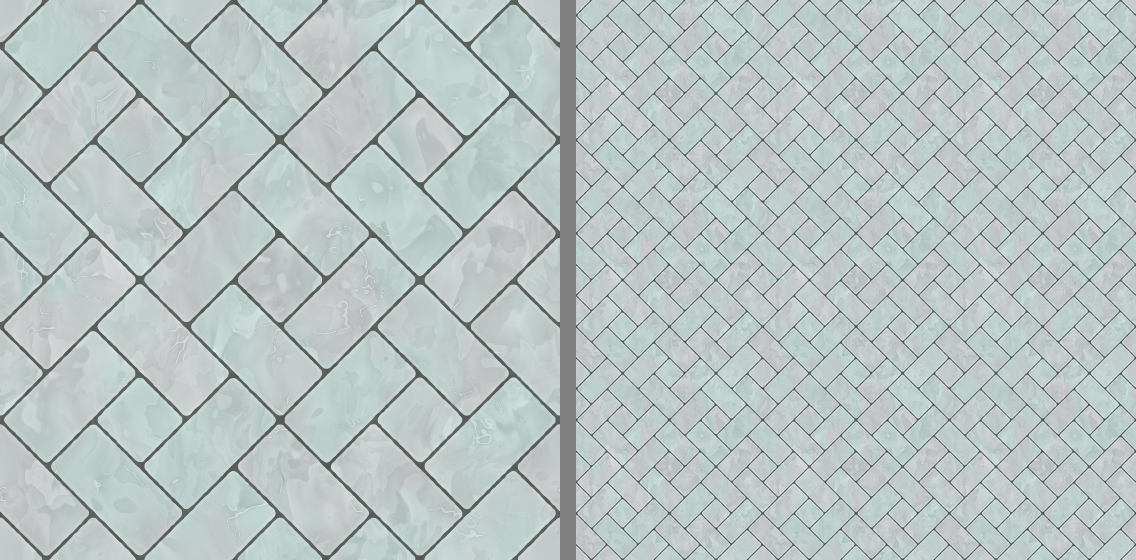
Left: one tile. Right: repeated 3 by 3.
A Shadertoy shader for this texture:

```glsl
const float GRID = 12.0;          // half-diagonals of a unit cell across the canvas
const float BLOCK = 3.0;          // pinwheel block side, in cells
const float GROUT_HALF = 0.022;   // half joint width, in cells
const float CORNER = 0.085;       // tile corner radius
const float RAGGED = 0.012;       // joint edge roughness
const float STROKE = 0.075;       // contrast of the painted strokes
const float STREAK = 0.05;        // contrast of the vertical streaks
const float TILE_SHADE = 0.025;   // brightness spread between tiles
const vec3 MINT = vec3(0.737, 0.812, 0.801);
const vec3 GREY = vec3(0.765, 0.779, 0.782);
const vec3 FLECK = vec3(0.88, 0.92, 0.91);
const vec3 GROUT_DARK = vec3(0.29, 0.31, 0.29);
const vec3 GROUT_LIGHT = vec3(0.40, 0.42, 0.40);

float hash(vec3 p) {
    p = fract(p * 0.1031);
    p += dot(p, p.zyx + 31.32);
    return fract((p.x + p.y) * p.z);
}

// Value noise that wraps over the unit square
float noise(vec2 uv, vec2 period, float seed) {
    vec2 x = uv * period;
    vec2 i = floor(x);
    vec2 f = x - i;
    f = f * f * (3.0 - 2.0 * f);
    vec2 a = mod(i, period);
    vec2 b = mod(i + 1.0, period);
    return mix(mix(hash(vec3(a, seed)), hash(vec3(b.x, a.y, seed)), f.x),
               mix(hash(vec3(a.x, b.y, seed)), hash(vec3(b, seed)), f.x), f.y);
}

float fbm(vec2 uv, vec2 period, float seed) {
    float sum = 0.0;
    float weight = 0.533;
    for (int i = 0; i < 4; i++) {
        sum += weight * noise(uv, period, seed + float(i) * 7.3);
        period *= 2.0;
        weight *= 0.5;
    }
    return sum;
}

float roundedBox(vec2 p, vec2 halfSize, float r) {
    vec2 q = abs(p) - halfSize + r;
    return length(max(q, 0.0)) + min(max(q.x, q.y), 0.0) - r;
}

// Centre (xy) and half size (zw) of the tile at q within a block
vec4 pinwheelTile(vec2 q) {
    if (max(abs(q.x), abs(q.y)) < 0.5) return vec4(0.0, 0.0, 0.5, 0.5);
    bool lengthwise = abs(q.y) > 0.5 && q.x * sign(q.y) < 0.5;
    return lengthwise ? vec4(sign(q.y) * vec2(-0.5, 1.0), 1.0, 0.5)
                      : vec4(sign(q.x) * vec2(1.0, 0.5), 0.5, 1.0);
}

// Washed stone with one-sided stroke edges, streaks and pale scratches
vec3 stone(vec2 uv, float seed) {
    vec2 warp = vec2(noise(uv, vec2(14.0), seed + 1.0),
                     noise(uv, vec2(14.0), seed + 2.0)) - 0.5;
    vec2 p = uv + 0.05 * warp;

    float tone = TILE_SHADE * (hash(vec3(seed, 4.0, 9.0)) - 0.5);
    float strength = STROKE;
    for (int k = 0; k < 3; k++) {
        float layer = float(k);
        float s = seed + 40.0 * layer;
        vec2 period = vec2(9.0, 6.0) * (layer + 1.0);
        float ramp = fract(fbm(p, period, s + 5.0) * 3.5 + hash(vec3(s, 1.0, 2.0)));
        ramp *= 1.0 - smoothstep(0.93, 1.0, ramp);
        float presence = smoothstep(0.2, 0.8, noise(uv, vec2(11.0), s + 11.0));
        tone += strength * presence * (ramp - 0.43);
        strength *= 0.7;
    }
    tone += STREAK * (fbm(p, vec2(36.0, 7.0), seed + 17.0) - 0.5);

    float hue = fbm(p, vec2(10.0, 6.0), seed + 23.0);
    hue += 0.3 * (hash(vec3(seed, 6.0, 3.0)) - 0.5);
    vec3 color = mix(MINT, GREY, smoothstep(0.3, 0.75, hue)) + tone;

    float ridge = abs(fbm(p, vec2(13.0, 16.0), seed + 31.0) - 0.5);
    float patchy = smoothstep(0.66, 0.85, noise(uv, vec2(22.0), seed + 37.0));
    color -= 0.04 * patchy * (1.0 - smoothstep(0.0, 0.07, ridge));
    return mix(color, FLECK, 0.65 * patchy * (1.0 - smoothstep(0.002, 0.014, ridge)));
}

void mainImage(out vec4 fragColor, in vec2 fragCoord) {
    vec2 uv = fragCoord / iResolution.xy;
    float pixel = GRID / (1.4142 * min(iResolution.x, iResolution.y));

    // Diagonal cell coordinates, folded into pinwheel blocks
    vec2 g = vec2(uv.x, 1.0 - uv.y) * GRID;
    vec2 cell = 0.5 * vec2(g.x + g.y, g.x - g.y);
    vec2 block = BLOCK * floor(cell / BLOCK + 0.5);
    vec2 q = cell - block;
    vec4 tile = pinwheelTile(q);

    // Wrapped tile identity
    vec2 c = block + tile.xy;
    vec2 id = mod(floor(2.0 * vec2(c.x + c.y, c.x - c.y) + 0.5), 2.0 * GRID);
    float seed = floor(900.0 * hash(vec3(id, 5.0)));

    // Tile outline with a ragged joint
    float d = roundedBox(q - tile.xy, tile.zw - GROUT_HALF, CORNER);
    d += RAGGED * (noise(uv, vec2(144.0), 3.0) - 0.5);

    vec3 color = stone(uv, seed);
    color += 0.03 * smoothstep(-0.07, -0.02, d);
    vec3 grout = mix(GROUT_DARK, GROUT_LIGHT, fbm(uv, vec2(90.0), 8.0));
    color = mix(color, grout, smoothstep(-0.6 * pixel, 0.6 * pixel, d));
    fragColor = vec4(clamp(color, 0.0, 1.0), 1.0);
}
```
